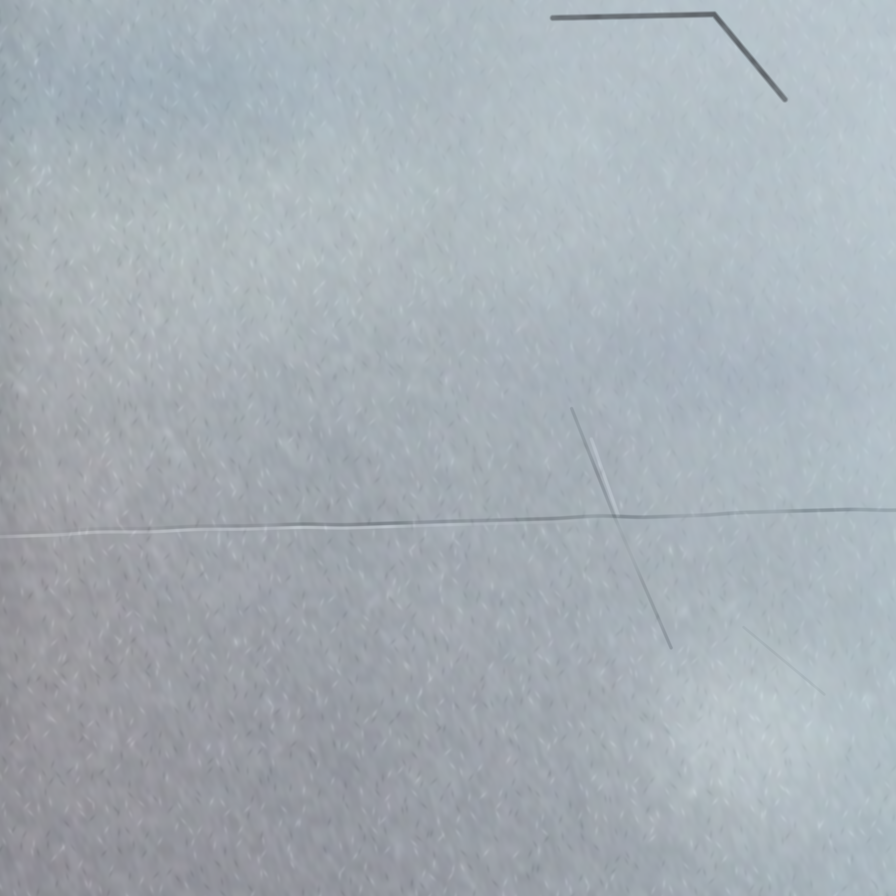
A WebGL 2 fragment shader for this texture:

```glsl
#version 300 es
precision highp float;
// Worn grey sheet under soft, cool light: a blended four-corner gradient with
// broad glows, fine slanted fibre grain from value noise, scattered pale and
// dark flecks, one long embossed crease, faint scratches and a bent dark line.
uniform vec2 u_resolution;
out vec4 outColor;

float hash(vec2 p) {
    return fract(sin(dot(p, vec2(127.1, 311.7))) * 43758.5453);
}

float noise(vec2 p) {
    vec2 i = floor(p), f = fract(p);
    f = f * f * (3.0 - 2.0 * f);
    return mix(mix(hash(i), hash(i + vec2(1, 0)), f.x),
               mix(hash(i + vec2(0, 1)), hash(i + vec2(1, 1)), f.x), f.y);
}

// Soft elliptical patch with peak 1
float glow(vec2 p, vec2 center, vec2 radius) {
    vec2 d = (p - center) / radius;
    return exp(-dot(d, d));
}

float segment(vec2 p, vec2 a, vec2 b) {
    vec2 ab = b - a;
    return length(p - a - ab * clamp(dot(p - a, ab) / dot(ab, ab), 0.0, 1.0));
}

// Soft-edged stroke of a given half width
float stroke(float d, float halfWidth) {
    return 1.0 - smoothstep(halfWidth * 0.4, halfWidth * 1.6, d);
}

// Short tilted flecks, signed: pale above zero, dark below
float flecks(vec2 p, float cells) {
    vec2 q = p * cells, home = floor(q);
    float sum = 0.0;
    for (int y = -1; y <= 1; y++) {
        for (int x = -1; x <= 1; x++) {
            vec2 cell = home + vec2(x, y);
            float pick = hash(cell + 7.3);
            vec2 d = q - cell - vec2(hash(cell), hash(cell + 31.7));
            float angle = (hash(cell + 53.1) - 0.5) * 1.6;
            float c = cos(angle), s = sin(angle);
            d = vec2(c * d.x - s * d.y, s * d.x + c * d.y);
            float strength = step(0.72, pick) - 0.8 * step(pick, 0.26);
            sum += strength * glow(d, vec2(0), vec2(0.13, 0.34));
        }
    }
    return sum;
}

vec3 sheetLight(vec2 p) {
    vec3 low = mix(vec3(0.565, 0.57, 0.60), vec3(0.665, 0.72, 0.75), p.x * p.x);
    vec3 high = mix(vec3(0.645, 0.69, 0.715), vec3(0.725, 0.775, 0.805), p.x);
    vec3 color = mix(low, high, smoothstep(-0.1, 1.05, p.y));
    color += vec3(0.085, 0.085, 0.075) * glow(p, vec2(0.84, 0.18), vec2(0.12, 0.11));
    color += vec3(0.04, 0.04, 0.03) * glow(p, vec2(0.25, 0.74), vec2(0.40, 0.15));
    color += vec3(0.025, 0.008, 0.0) * glow(p, vec2(0.03, 0.40), vec2(0.18, 0.35));
    color -= vec3(0.045, 0.03, 0.012) * glow(p, vec2(0.15, 0.90), vec2(0.25, 0.07));
    color -= vec3(0.025, 0.025, 0.012) * glow(p, vec2(0.80, 0.60), vec2(0.22, 0.07));
    color -= 0.04 * glow(p, vec2(0.0, 0.65), vec2(0.025, 0.6));
    color += 0.022 * (noise(p * vec2(8.0, 6.0)) - 0.5);
    return color;
}

void main() {
    vec2 p = gl_FragCoord.xy / u_resolution;
    vec3 color = sheetLight(p);

    // Fibre grain, calmer toward the bright upper right
    float calm = smoothstep(0.5, 1.7, p.x + p.y);
    vec2 slant = vec2(p.x + 0.25 * p.y, p.y);
    float grain = noise(slant * vec2(190.0, 95.0)) + noise(slant * vec2(95.0, 60.0) + 17.0) - 1.0;
    grain = 0.035 * grain + 0.055 * flecks(p, 75.0);
    grain += 0.05 * max(flecks(p + 3.7, 28.0), 0.0) * noise(p * 110.0);
    color += grain * mix(1.0, 0.4, calm);
    color += 0.012 * (vec3(noise(p * 60.0), noise(p * 60.0 + 40.0), noise(p * 60.0 + 80.0)) - 0.5);

    // Crease: pale ridge on the left, dark groove toward the right
    float creaseY = 0.404 + 0.026 * p.x + 0.003 * (noise(vec2(p.x * 18.0, 2.0)) - 0.5);
    float away = p.y - creaseY;
    float wear = 0.4 + 0.8 * noise(vec2(p.x * 30.0, 9.0));
    color += 0.12 * wear * (1.0 - smoothstep(0.25, 0.75, p.x)) * stroke(abs(away + 0.002), 0.0018);
    color -= 0.13 * wear * smoothstep(-0.2, 0.6, p.x) * stroke(abs(away - 0.0015), 0.002);

    // Faint slanted scratches with a pale lip
    float scratch = segment(p, vec2(0.638, 0.544), vec2(0.685, 0.425));
    scratch = min(scratch, segment(p, vec2(0.685, 0.425), vec2(0.749, 0.277)));
    float lip = segment(p, vec2(0.660, 0.510), vec2(0.690, 0.425));
    float fade = noise(vec2(p.y * 32.0, 5.0));
    color -= 0.11 * fade * stroke(scratch, 0.0018);
    color += 0.08 * fade * stroke(lip, 0.0018);
    color -= 0.04 * stroke(segment(p, vec2(0.83, 0.30), vec2(0.92, 0.225)), 0.0015);

    // Bent dark line near the top
    float bend = min(segment(p, vec2(0.617, 0.980), vec2(0.797, 0.984)),
                     segment(p, vec2(0.797, 0.984), vec2(0.876, 0.889)));
    float ink = stroke(bend, 0.0029) * (0.75 + 0.25 * noise(p * 120.0));
    color = mix(color, vec3(0.32, 0.34, 0.36), 0.9 * ink);

    outColor = vec4(clamp(color, 0.0, 1.0), 1.0);
}
```
